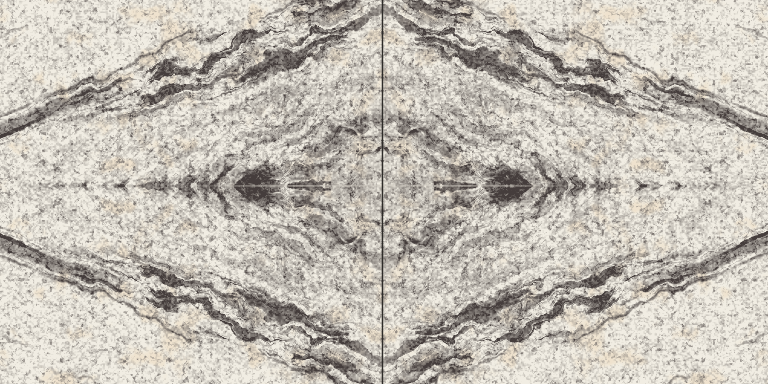
Write a WebGL 2 fragment shader that draws this texture.

```glsl
#version 300 es
precision highp float;
// Book-matched marble: one slab folded about a vertical and a horizontal joint.
// Warped streak noise makes a sloping dark band, inner chevrons and a central
// vein; layered grain, beige stains and the two joints finish the stone.
uniform vec2 u_resolution;
out vec4 outColor;

float hash(vec2 p) {
  return fract(sin(dot(p, vec2(127.1, 311.7))) * 43758.545);
}

float noise(vec2 p) {
  vec2 i = floor(p), f = fract(p);
  f = f * f * (3.0 - 2.0 * f);
  return mix(mix(hash(i), hash(i + vec2(1, 0)), f.x),
             mix(hash(i + vec2(0, 1)), hash(i + vec2(1, 1)), f.x), f.y);
}

float fbm(vec2 p) {
  float sum = 0.0, amp = 0.5;
  for (int i = 0; i < 5; i++) {
    sum += amp * noise(p);
    p = mat2(1.6, 1.2, -1.2, 1.6) * p + 7.3;
    amp *= 0.5;
  }
  return sum / 0.97;
}

// Thin crest wherever the noise crosses its middle value
float ridge(vec2 p, float width) {
  return 1.0 - smoothstep(0.0, width, abs(fbm(p) - 0.5));
}

// Elliptical soft patch
float patchAt(vec2 p, vec2 centre, vec2 size) {
  vec2 d = (p - centre) / size;
  return exp(-dot(d, d));
}

void main() {
  vec2 p = gl_FragCoord.xy / u_resolution * vec2(2.0, 1.0);
  vec2 joint = p - vec2(0.996, 0.516);
  vec2 q = abs(joint);
  float outer = smoothstep(0.5, 0.95, q.x);

  // Folding of the stone, calmer at the sides, slightly unlike between slabs
  vec2 warp = vec2(fbm(q * 6.0 + 3.1), fbm(q * 6.0 + 19.7)) - 0.5;
  vec2 curl = vec2(fbm(q * 22.0 + 41.0), fbm(q * 22.0 + 63.0)) - 0.5;
  vec2 w = q + mix(1.0, 0.4, outer) * (0.07 * warp + 0.05 * curl);
  w += 0.012 * (fbm(p * 9.0) - 0.5);

  // Pale ground with faint clouds and a greyer middle
  float tone = 0.98 + 0.20 * (fbm(q * 16.0 + 5.0) - 0.5);
  tone -= 0.15 * patchAt(q, vec2(0.0, 0.03), vec2(0.36, 0.24));

  // Sloping band: broad and streaky inside, narrow and solid at the ends
  float slope = 0.144 + 0.345 * (1.0 - q.x);
  float across = w.y - slope;
  float halfWidth = mix(0.086, 0.040, outer);
  float offset = 0.022 * (1.0 - outer);
  float band = 1.0 - smoothstep(0.6, 1.15, abs(across + offset) / halfWidth);
  float along = w.x - 0.35 * w.y;
  float streak = fbm(vec2(along * 9.0, across * 80.0) + 2.0);
  float broad = smoothstep(0.3, 0.62, noise(vec2(along * 5.0, across * 26.0) + 14.0));
  tone -= band * (0.03 + (0.28 + 0.38 * broad) * smoothstep(0.46, 0.60, streak));
  tone -= 0.28 * band * ridge(vec2(along * 10.0, across * 56.0) + 31.0, 0.04);
  float core = 1.0 - smoothstep(0.010, 0.024, abs(across + 0.016 * (streak - 0.5)));
  tone -= 0.56 * core * smoothstep(0.62, 0.85, q.x) * (0.7 + 0.3 * broad);

  // Broken dark line along the outer edge of the band
  float edge = 1.0 - smoothstep(0.001, 0.007, abs(across + offset - halfWidth * 0.9));
  tone -= 0.40 * edge * smoothstep(0.38, 0.6, noise(q * 11.0 + 8.0));

  // Wrinkled chevrons filling the diamond inside the band
  float inside = 1.0 - smoothstep(-0.12, -0.04, across);
  float fold = w.y + 0.55 * w.x;
  vec2 foldSpace = vec2((w.x - 0.55 * w.y) * 11.0, fold * 54.0);
  float middle = patchAt(q, vec2(0.12, 0.07), vec2(0.40, 0.19));
  float chevron = smoothstep(0.48, 0.64, fbm(foldSpace + 12.0));
  tone -= inside * (0.07 + 0.30 * middle) * chevron;
  tone -= inside * (0.09 + 0.22 * middle) * ridge(foldSpace * 0.7 + 50.0, 0.035);

  // Vein along the horizontal joint, tapering to the sides
  float lens = 0.014 + 0.066 * (1.0 - smoothstep(0.2, 0.85, q.x));
  float vein = 1.0 - smoothstep(0.1, 1.0, (q.y + 0.04 * warp.y) / lens);
  vein *= smoothstep(0.0, 0.14, q.x) * (1.0 - smoothstep(0.82, 0.98, q.x));
  float veinStreak = fbm(vec2(along * 10.0, fold * 50.0) + 77.0);
  tone -= vein * (0.06 + 0.56 * smoothstep(0.42, 0.58, veinStreak));

  // Dark knots near the vertical joint
  float knots = patchAt(w, vec2(0.06, 0.15), vec2(0.06, 0.025))
              + patchAt(w, vec2(0.11, 0.48), vec2(0.09, 0.02));
  tone -= 0.55 * knots * smoothstep(0.36, 0.56, fbm(w * vec2(24.0, 56.0)));

  // Hairline crossing the corners
  float hair = abs(q.y - 0.40 - 0.45 * (1.0 - q.x) + 0.08 * warp.x + 0.05 * curl.y);
  tone -= 0.32 * (1.0 - smoothstep(0.001, 0.007, hair)) * smoothstep(0.3, 0.6, noise(q * 17.0));

  // Crystalline grain, dark flecks and fine cracks
  tone += 0.32 * (noise(p * 140.0) - 0.5) + 0.36 * (noise(p * 251.0 + 9.0) - 0.5);
  tone -= 0.36 * smoothstep(0.60, 0.74, fbm(q * 110.0 + 90.0));
  tone -= 0.14 * ridge(q * 34.0 + 15.0, 0.025);

  // Stone colours, warmed by faint stains
  tone = clamp(tone, 0.03, 1.03);
  vec3 color = mix(vec3(0.25, 0.22, 0.215), vec3(0.925, 0.91, 0.87), tone);
  float stain = smoothstep(0.54, 0.76, fbm(q * 18.0 + 120.0));
  color *= mix(vec3(1.0), vec3(0.99, 0.955, 0.91), stain * tone);

  // Pale horizontal joint and dark vertical joint
  float pale = (1.0 - smoothstep(0.0005, 0.004, q.y)) * (1.0 - smoothstep(0.2, 0.65, q.x));
  color = mix(color, vec3(0.86, 0.84, 0.80), 0.5 * pale);
  color = mix(vec3(0.18, 0.17, 0.16), color, smoothstep(0.0, 0.0038, q.x));
  outColor = vec4(color, 1.0);
}
```
